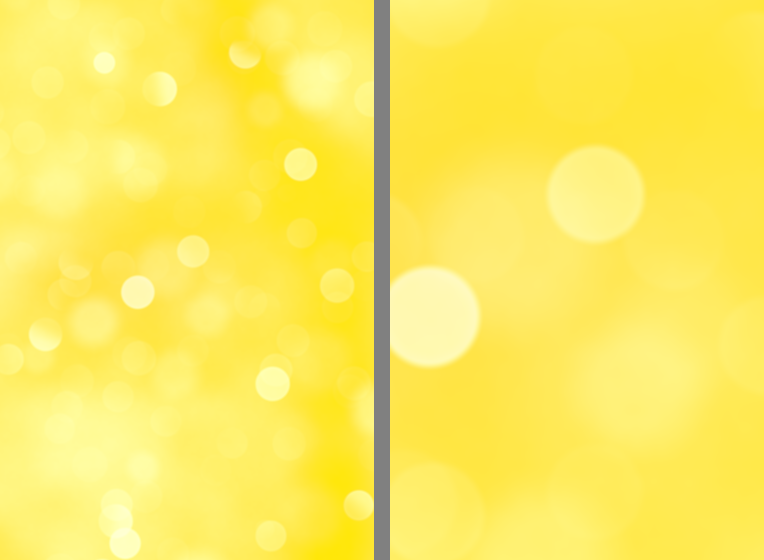
Left: the whole. Right: its middle third, enlarged.
Reproduce this background procedurally as a Shadertoy shader.

```glsl
// Golden bokeh: a blurred yellow backdrop with wide soft glows and small lens discs.
// One scalar, the paleness, is built up from gaussians, value noise and two loops
// of scattered circles, then turned into a colour from deep yellow to cream.

const int   GLOW_COUNT    = 42;
const int   DISC_COUNT    = 84;
const float CANVAS_HEIGHT = 1.5;    // in canvas widths
const float BASE_PALENESS = 0.315;
const float GLOW_PALENESS = 0.74;
const float DISC_PALENESS = 0.86;
const float DISC_RADIUS   = 0.045;
const float DISC_SOFTNESS = 0.0045;
const float GLOW_STRENGTH = 0.56;
const float NOISE_AMOUNT  = 0.24;
const float MOTTLE_AMOUNT = 0.022;

float hash(vec2 p) {
    vec3 q = fract(vec3(p.xyx) * 0.1031);
    q += dot(q, q.yzx + 33.33);
    return fract((q.x + q.y) * q.z);
}

vec4 hash4(float n) {
    return vec4(hash(vec2(n, 1.7)), hash(vec2(n, 5.3)),
                hash(vec2(n, 9.1)), hash(vec2(n, 14.9)));
}

float valueNoise(vec2 p) {
    vec2 i = floor(p), f = fract(p);
    f = f * f * (3.0 - 2.0 * f);
    return mix(mix(hash(i), hash(i + vec2(1, 0)), f.x),
               mix(hash(i + vec2(0, 1)), hash(i + vec2(1, 1)), f.x), f.y);
}

float softNoise(vec2 p) {
    return 0.65 * valueNoise(p) + 0.35 * valueNoise(p * 2.1 + 7.3);
}

float gaussian(vec2 p, vec2 centre, vec2 size) {
    vec2 d = (p - centre) / size;
    return exp(-dot(d, d));
}

// Evenly spread points from an additive recurrence, loosened by jitter
vec2 scatter(float n, vec2 jitter) {
    vec2 even = fract(vec2(0.7549, 0.5698) * n + 0.37);
    return (even + 0.22 * (jitter - 0.5)) * vec2(1.0, CANVAS_HEIGHT);
}

// Warm shade: the left middle and the upper centre
float warmShade(vec2 p) {
    return gaussian(p, vec2(0.30, 0.76), vec2(0.36, 0.17))
         + 0.7 * gaussian(p, vec2(0.60, 1.28), vec2(0.12, 0.22));
}

// Broad light: pale lower left, saturated band winding down the right side
float backdrop(vec2 p) {
    float bandX = 0.89 - 0.29 * smoothstep(0.90, 1.45, p.y);
    float wobble = 0.12 * (softNoise(p * 3.0 + 21.0) - 0.5);
    float offBand = (p.x - bandX - wobble) / 0.12;
    float paleness = BASE_PALENESS;
    paleness -= 0.27 * exp(-offBand * offBand);
    paleness -= 0.05 * warmShade(p);
    paleness += 0.13 * gaussian(p, vec2(0.25, 0.15), vec2(0.45, 0.35));
    paleness += 0.17 * gaussian(p, vec2(0.20, 0.27), vec2(0.17, 0.15));
    paleness += 0.20 * gaussian(p, vec2(0.16, 1.03), vec2(0.13, 0.14));
    paleness += 0.22 * gaussian(p, vec2(0.0, 0.80), vec2(0.13, 0.14));
    paleness += 0.13 * gaussian(p, vec2(0.05, 1.38), vec2(0.28, 0.16));
    paleness += 0.15 * gaussian(p, vec2(1.0, 0.33), vec2(0.11, 0.10));
    paleness += 0.13 * gaussian(p, vec2(0.92, 1.28), vec2(0.18, 0.16));
    return paleness + NOISE_AMOUNT * (softNoise(p * 5.5) - 0.5);
}

// Coverage of one lens disc, lit more on one side and faintly along its rim
float lensDisc(vec2 d, float radius, float angle, float slant) {
    float dist = length(d);
    float body = 1.0 - smoothstep(radius - DISC_SOFTNESS, radius + DISC_SOFTNESS, dist);
    float side = dot(d, vec2(cos(angle), sin(angle))) / radius;
    float lit = mix(1.0, smoothstep(-0.7, 0.6, side), slant);
    float rim = smoothstep(0.70, 0.95, dist / radius);
    return body * lit * (0.94 + 0.08 * rim);
}

vec3 yellowRamp(float paleness, float warmth) {
    float green = mix(0.904, 1.0, smoothstep(0.16, 0.76, paleness));
    return vec3(1.0, green - 0.026 * warmth, paleness);
}

void mainImage(out vec4 fragColor, in vec2 fragCoord) {
    vec2 p = fragCoord / iResolution.x;
    float paleness = max(backdrop(p), 0.04);

    // Far, fully blurred lights
    for (int i = 0; i < GLOW_COUNT; i++) {
        float n = float(i);
        vec4 r = hash4(n + 101.0);
        float radius = mix(0.045, 0.10, r.z);
        float dist = length(p - scatter(n + 0.5, r.xy));
        float glow = 1.0 - smoothstep(0.45 * radius, 1.2 * radius, dist);
        float strength = GLOW_STRENGTH * mix(0.12, 1.0, r.w * r.w);
        paleness = mix(paleness, max(paleness, GLOW_PALENESS), glow * strength);
    }

    // Nearer lights as discs: most are faint, a few are bright
    for (int i = 0; i < DISC_COUNT; i++) {
        float n = float(i);
        vec4 r = hash4(n + 307.0);
        vec4 s = hash4(n + 613.0);
        float radius = DISC_RADIUS * mix(0.90, 1.06, r.z);
        radius *= s.z < 0.1 ? 0.6 : 1.0;
        float strength = mix(0.04, 0.20, r.w) + 0.55 * smoothstep(0.76, 1.0, r.w);
        float cover = lensDisc(p - scatter(n, r.xy), radius, 6.2832 * s.x, s.y * s.y);
        paleness = mix(paleness, DISC_PALENESS, cover * strength);
    }

    // Faint mottling
    paleness += MOTTLE_AMOUNT * (softNoise(p * 60.0) - 0.5);
    fragColor = vec4(yellowRamp(clamp(paleness, 0.0, 1.0), warmShade(p)), 1.0);
}
```
